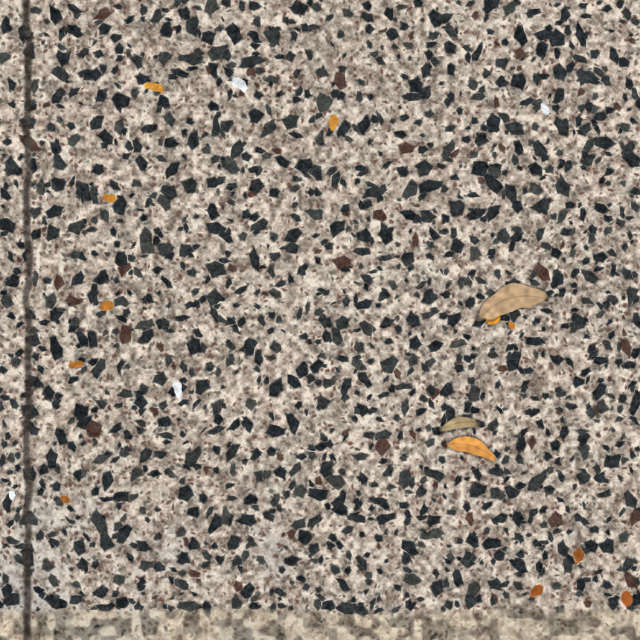
Write a Shadertoy shader that draws this texture.

```glsl
vec3 hash3(vec2 p) {
    vec3 q = fract(p.xyx * vec3(0.1031, 0.1030, 0.0973));
    q += dot(q, q.yxz + 33.33);
    return fract((q.xxy + q.yzz) * q.zyx);
}

float noise(vec2 p) {
    vec2 cell = floor(p), f = fract(p);
    f = f * f * (3.0 - 2.0 * f);
    float low = mix(hash3(cell).x, hash3(cell + vec2(1, 0)).x, f.x);
    float high = mix(hash3(cell + vec2(0, 1)).x, hash3(cell + vec2(1, 1)).x, f.x);
    return mix(low, high, f.y);
}

mat2 rotation(float angle) {
    float c = cos(angle), s = sin(angle);
    return mat2(c, -s, s, c);
}

// Scattered angular chips: x = signed distance, y = random shade of the nearest
vec2 chips(vec2 uv, float cells, float density, float seed) {
    vec2 p = uv * cells, base = floor(p);
    vec2 nearest = vec2(1.0, 0.0);
    for (int j = -1; j <= 1; j++)
    for (int i = -1; i <= 1; i++) {
        vec2 cell = base + vec2(i, j);
        vec3 place = hash3(cell + seed);
        vec3 form = hash3(cell + seed + 57.0);
        if (place.z > density) continue;
        vec2 q = rotation(form.x * 6.283) * (p - cell - 0.5 - 0.7 * (place.xy - 0.5));
        float stretch = 1.0 + 0.45 * form.y;
        q *= vec2(1.0 / stretch, stretch);
        float radius = mix(0.16, 0.38, form.z);
        float d = -1.0;
        for (int k = 0; k < 5; k++) {
            vec3 side = hash3(cell * 5.0 + float(k) * 17.0 + seed);
            float angle = (float(k) + 0.5 * side.x) * 1.2566;
            d = max(d, dot(q, vec2(cos(angle), sin(angle))) - radius * mix(0.65, 1.1, side.y));
        }
        if (d < nearest.x) nearest = vec2(d, fract(form.x * 7.0 + place.x));
    }
    return vec2(nearest.x / cells, nearest.y);
}

float coverage(float d, float softness) {
    float width = softness + 0.7 / iResolution.y;
    return 1.0 - smoothstep(-width, width, d);
}

// Fallen leaf with a ragged outline, a midrib and a thin shadow
vec3 addLeaf(vec3 color, vec2 uv, vec2 center, vec2 size, float angle, vec3 tint) {
    vec2 q = rotation(angle) * (uv - center);
    q.y += 6.0 * q.x * q.x;
    float ragged = 0.35 * size.y * (noise(uv * 70.0) - 0.5);
    float d = (length(q / size) - 1.0) * size.y + ragged;
    color *= 1.0 - 0.45 * coverage(d - 0.002, 0.002);
    float rib = 1.0 - smoothstep(0.0, 0.002, abs(q.y));
    tint *= 0.85 + 0.3 * noise(uv * 130.0) - 0.12 * rib;
    return mix(color, tint, coverage(d, 0.0005));
}

void mainImage(out vec4 fragColor, in vec2 fragCoord) {
    vec2 uv = fragCoord / iResolution.y;

    // Sandy cement
    float fine = noise(uv * 390.0 + 9.0);
    float grain = 0.5 * noise(uv * 115.0) + 0.3 * noise(uv * 220.0 + 31.0) + 0.2 * fine;
    float patches = noise(uv * 5.0 + 3.0) - 0.5;
    float tone = 0.6 + 2.1 * (grain - 0.5) + 0.12 * patches;
    vec3 color = mix(vec3(0.49, 0.44, 0.40), vec3(0.88, 0.83, 0.765), clamp(tone, -0.2, 1.15));
    color += vec3(0.02, -0.005, -0.01) * (noise(uv * 60.0) - 0.4);

    // Pale bloom near the lower left
    float bloom = smoothstep(0.35, 0.05, uv.y) * smoothstep(0.75, 0.35, uv.x);
    bloom *= smoothstep(0.45, 0.8, noise(uv * 14.0) * 0.6 + grain * 0.5);
    color = mix(color, vec3(0.78, 0.78, 0.77), 0.5 * bloom);

    // Small brown and grey grit
    vec2 grit = chips(uv, 105.0, 0.38, 211.0);
    vec3 gritColor = mix(vec3(0.40, 0.29, 0.26), vec3(0.37, 0.36, 0.33), step(0.45, grit.y));
    color = mix(color, gritColor, 0.85 * coverage(grit.x, 0.0008));

    // Dark aggregate in two sizes, packed tighter on the right slab
    float rightSlab = smoothstep(0.54, 0.56, uv.x + 0.03 * patches);
    vec2 warped = uv + 0.004 * (vec2(noise(uv * 90.0), noise(uv * 90.0 + 40.0)) - 0.5);
    vec2 large = chips(warped, 29.0, 0.82, 11.0);
    vec2 small = chips(warped, 51.0, 0.38 + 0.12 * rightSlab, 83.0);
    vec2 stone = large.x < small.x ? large : small;
    float bottomStrip = 1.0 - smoothstep(0.035, 0.05, uv.y + 0.015 * patches);
    stone.x += 0.006 * bottomStrip;
    vec3 stoneColor = mix(vec3(0.13, 0.15, 0.165), vec3(0.27, 0.28, 0.265), stone.y * stone.y);
    stoneColor = mix(stoneColor, vec3(0.31, 0.23, 0.20), step(0.95, stone.y));
    stoneColor += 0.16 * (grain - 0.5) + 0.05 * (fine - 0.5);
    color = mix(color, stoneColor, 0.96 * coverage(stone.x, 0.001));

    // Rough strip along the bottom
    vec3 roughColor = mix(vec3(0.30, 0.27, 0.22), vec3(0.86, 0.80, 0.68), smoothstep(0.3, 0.65, noise(uv * 75.0)));
    color = mix(color, roughColor, 0.45 * bottomStrip);

    // Expansion joint
    float joint = abs(uv.x - 0.043 + 0.006 * (noise(vec2(uv.y * 30.0, 2.0)) - 0.5));
    color = mix(color, vec3(0.25, 0.23, 0.21) + 0.3 * (grain - 0.5), 0.85 * (1.0 - smoothstep(0.002, 0.009, joint)));

    // Stray orange flecks and white pebbles
    for (int i = 0; i < 14; i++) {
        vec3 spot = hash3(vec2(float(i) * 13.0 + 5.0, 71.0));
        vec2 q = rotation(spot.z * 6.283) * (uv - spot.xy);
        float d = length(q * vec2(0.75, 1.2)) - mix(0.004, 0.01, spot.z);
        d += 0.007 * (noise(uv * 110.0) - 0.5);
        vec3 fleck = i % 4 == 0 ? vec3(0.88, 0.90, 0.91) : mix(vec3(0.60, 0.33, 0.16), vec3(0.86, 0.62, 0.25), spot.y);
        color = mix(color, fleck * (0.75 + 0.5 * grain), coverage(d, 0.0006));
    }

    // Fallen leaves
    color = addLeaf(color, uv, vec2(0.77, 0.503), vec2(0.012, 0.010), 0.6, vec3(0.88, 0.60, 0.22));
    color = addLeaf(color, uv, vec2(0.80, 0.535), vec2(0.056, 0.020), 0.25, vec3(0.76, 0.64, 0.50));
    color = addLeaf(color, uv, vec2(0.72, 0.340), vec2(0.029, 0.009), 0.15, vec3(0.70, 0.62, 0.47));
    color = addLeaf(color, uv, vec2(0.735, 0.304), vec2(0.039, 0.012), -0.25, vec3(0.88, 0.62, 0.33));

    fragColor = vec4(clamp(color, 0.0, 1.0), 1.0);
}
```
